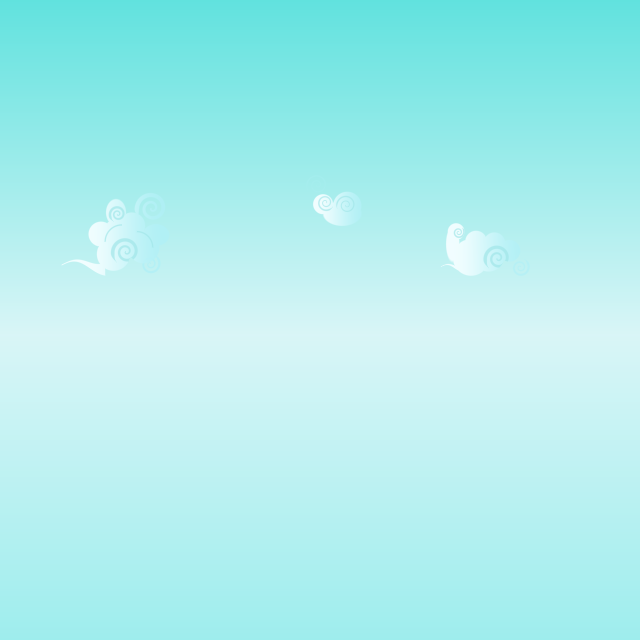
Give the GLSL for this background, as a Shadertoy shader.

```glsl
// Pale aqua sky with a bright horizon band and three small curled clouds.
// Clouds are unions of ellipses, tapered tails and spiral bands; grooves
// are spirals and quarter arcs laid over a white-to-aqua side gradient.

#define GRID 768.0
#define HORIZON 0.477
#define SPIRAL_TURNS 2.2
#define SKY_TOP vec3(0.38, 0.886, 0.872)
#define SKY_HORIZON vec3(0.85, 0.962, 0.967)
#define SKY_BOTTOM vec3(0.62, 0.93, 0.93)
#define CLOUD_LIGHT vec3(0.95, 0.995, 1.0)
#define CLOUD_SHADE vec3(0.69, 0.94, 0.965)
#define GROOVE_COLOR vec3(0.63, 0.90, 0.91)

const float TAU = 6.2831853;

// Approximate distance to an ellipse
float lobe(vec2 q, vec2 center, vec2 radii) {
    return (length((q - center) / radii) - 1.0) * min(radii.x, radii.y);
}

// Clockwise band that winds inward from radius r, tapered at both ends
float spiral(vec2 q, vec2 center, float r, float start, float width) {
    vec2 d = q - center;
    float angle = fract((start - atan(d.y, d.x)) / TAU);
    float dist = 1e3;
    for (int k = 0; k < 3; k++) {
        float t = angle + float(k);
        float shrink = max(1.0 - t / SPIRAL_TURNS, 0.0);
        float taper = smoothstep(0.0, 0.12, t) * (0.3 + 0.7 * shrink);
        float band = abs(length(d) - r * shrink) - width * taper;
        if (t < SPIRAL_TURNS) dist = min(dist, band);
    }
    return dist;
}

// Upper quarter of a ring; side is -1 for left, 1 for right
float quarterArc(vec2 q, vec2 center, float r, float width, float side) {
    vec2 d = q - center;
    return max(abs(length(d) - r) - width, max(-side * d.x, -d.y));
}

// Wavy tail that thickens from its tip toward the right
float tail(vec2 q, vec2 tip, float len) {
    vec2 d = (q - tip) / len;
    float t = clamp(d.x, 0.0, 1.0);
    float band = abs(d.y - 0.1 * sin(5.0 * t)) - 0.01 - 0.14 * t * t;
    return len * max(band, abs(d.x - 0.5) - 0.5);
}

// Antialiased coverage of a distance
float cover(float dist) {
    float aa = 0.75 * GRID / iResolution.y;
    return 1.0 - smoothstep(-aa, aa, dist);
}

// Blend body, faint curl and grooves over the sky
vec3 paintCloud(vec3 sky, float shade, float body, float curl, float groove, float curlAlpha) {
    vec3 tint = mix(CLOUD_LIGHT, CLOUD_SHADE, shade);
    float alpha = mix(0.97, 0.8, shade);
    vec3 col = mix(sky, CLOUD_SHADE, cover(curl) * curlAlpha);
    col = mix(col, tint, cover(body) * alpha);
    return mix(col, GROOVE_COLOR, cover(max(groove, body)) * 0.7);
}

vec3 leftCloud(vec3 col, vec2 q) {
    float body = lobe(q, vec2(-17, 4), vec2(15));
    body = min(body, lobe(q, vec2(-2, -20), vec2(20)));
    body = min(body, lobe(q, vec2(10, 0), vec2(26)));
    body = min(body, lobe(q, vec2(20, 14), vec2(16)));
    body = min(body, lobe(q, vec2(34, -12), vec2(19)));
    body = min(body, lobe(q, vec2(49, 3), vec2(16, 13)));
    body = min(body, lobe(q, vec2(1, 30), vec2(12, 16)));
    body = min(body, tail(q, vec2(-64, -33), 52.0));
    body = min(body, spiral(q, vec2(44, 35), 19.0, 3.9, 2.8));
    float groove = spiral(q, vec2(13, -17), 17.0, 4.0, 2.3);
    groove = min(groove, spiral(q, vec2(3, 28), 10.0, 4.2, 1.6));
    groove = min(groove, quarterArc(q, vec2(8, -5), 20.0, 0.8, -1.0));
    groove = min(groove, quarterArc(q, vec2(26, -12), 19.0, 0.8, 1.0));
    float curl = spiral(q, vec2(42, -32), 12.0, 1.2, 1.5);
    return paintCloud(col, smoothstep(-35.0, 60.0, q.x), body, curl, groove, 0.8);
}

vec3 middleCloud(vec3 col, vec2 q) {
    float body = lobe(q, vec2(-17, 3), vec2(12));
    body = min(body, lobe(q, vec2(12, 1), vec2(17)));
    body = min(body, lobe(q, vec2(6, -8), vec2(23, 15)));
    float groove = spiral(q, vec2(-14, 5), 10.0, 5.8, 1.0);
    groove = min(groove, spiral(q, vec2(11, 2), 12.0, 3.6, 0.9));
    float curl = spiral(q, vec2(-24, 26), 13.0, 3.7, 0.7);
    return paintCloud(col, smoothstep(-25.0, 36.0, q.x), body, curl, groove, 0.25);
}

vec3 rightCloud(vec3 col, vec2 q) {
    float body = lobe(q, vec2(-13, -4), vec2(22));
    body = min(body, lobe(q, vec2(8, -2), vec2(19)));
    body = min(body, lobe(q, vec2(-7, 15), vec2(13)));
    body = min(body, lobe(q, vec2(15, 13), vec2(13)));
    body = min(body, lobe(q, vec2(33, 4), vec2(13)));
    body = min(body, lobe(q, vec2(-35, 12), vec2(8, 21)));
    body = min(body, lobe(q, vec2(-31, 27), vec2(10)));
    body = min(body, tail(q, vec2(-49, -15), 25.0));
    float groove = spiral(q, vec2(19, -5), 16.0, 4.0, 2.2);
    groove = min(groove, spiral(q, vec2(-28, 26), 7.0, 1.0, 1.1));
    float curl = spiral(q, vec2(46, -16), 11.0, 1.2, 1.4);
    return paintCloud(col, smoothstep(-35.0, 52.0, q.x), body, curl, groove, 0.65);
}

void mainImage(out vec4 fragColor, in vec2 fragCoord) {
    vec2 uv = fragCoord / iResolution.xy;
    // Sky: two linear ramps that meet at the bright horizon
    vec3 col = mix(SKY_BOTTOM, SKY_HORIZON, min(uv.y / HORIZON, 1.0));
    col = mix(col, SKY_TOP, max(uv.y - HORIZON, 0.0) / (1.0 - HORIZON));
    // Clouds, each drawn around its own center
    col = leftCloud(col, (uv - vec2(0.180, 0.629)) * GRID);
    col = middleCloud(col, (uv - vec2(0.527, 0.677)) * GRID);
    col = rightCloud(col, (uv - vec2(0.753, 0.603)) * GRID);
    fragColor = vec4(col, 1.0);
}
```
